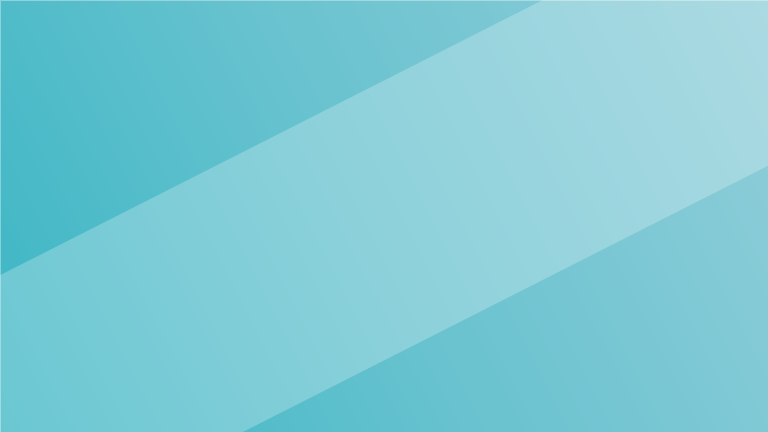
A WebGL 2 fragment shader for this background:

```glsl
#version 300 es
precision highp float;
// A broad pale stripe rising to the right over a teal gradient.
// One linear ramp runs along the stripe direction; the stripe is a
// translucent white veil bounded by two parallel smoothed lines.

#define SLOPE 0.507       // rise of the stripe edges
#define UPPER_EDGE 0.363  // upper edge height at the left side
#define LOWER_EDGE -0.285 // lower edge height at the left side
#define VEIL 0.24         // whiteness added inside the stripe
#define RIM_WIDTH 0.0023  // thin light line on the left and top
#define RIM_VEIL 0.35

uniform vec2 u_resolution;
out vec4 fragColor;

const vec3 DEEP_TEAL = vec3(0.26, 0.72, 0.776);
const vec3 MID_TEAL = vec3(0.41, 0.762, 0.812);
const vec3 PALE_TEAL = vec3(0.54, 0.80, 0.845);

// Two-part linear ramp, continued past both ends
vec3 tealRamp(float t) {
  vec3 dark = mix(DEEP_TEAL, MID_TEAL, (t - 0.16) / 0.82);
  vec3 light = mix(MID_TEAL, PALE_TEAL, (t - 0.98) / 0.88);
  return t < 0.98 ? dark : light;
}

// Signed distance above a line of the shared slope
float aboveLine(vec2 p, float offset) {
  return (p.y - SLOPE * p.x - offset) / length(vec2(SLOPE, 1.0));
}

// Antialiased coverage of a positive distance
float coverage(float d, float pixel) {
  return clamp(d / pixel + 0.5, 0.0, 1.0);
}

void main() {
  // Units of canvas height
  vec2 p = gl_FragCoord.xy / u_resolution.y;
  float aspect = u_resolution.x / u_resolution.y;
  float pixel = 1.0 / u_resolution.y;

  // Background gradient along the stripe
  vec2 direction = normalize(vec2(1.0, SLOPE));
  vec3 color = tealRamp(dot(p, direction));

  // Translucent stripe between the two edges
  float stripe = coverage(aboveLine(p, LOWER_EDGE), pixel)
               * coverage(-aboveLine(p, UPPER_EDGE), pixel);
  color = mix(color, vec3(1.0), VEIL * stripe);

  // Hairline rim
  float rim = coverage(RIM_WIDTH - min(p.x, 1.0 - p.y), pixel);
  color = mix(color, vec3(1.0), RIM_VEIL * rim);

  fragColor = vec4(color, 1.0);
}
```
